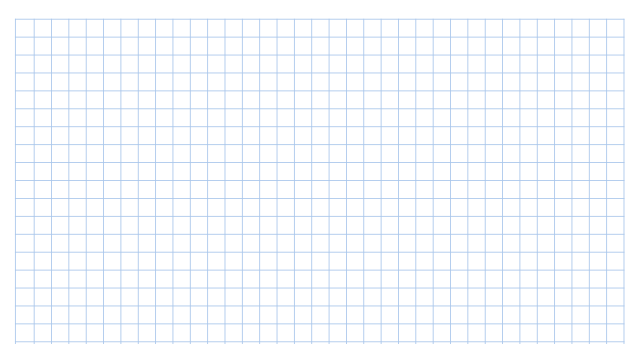
Give the GLSL for this pattern, as a Shadertoy shader.

```glsl
// Lengths are fractions of the canvas height
const vec3 PAPER = vec3(1.0);
const vec3 INK = vec3(0.66, 0.775, 0.92);
const float LINE_WIDTH = 0.00247;
const vec2 PITCH = vec2(0.05043, 0.0521);
const float COLUMNS = 34.0;
const float ROWS = 18.0;
const float LEFT = 0.0447;
const float FIRST_COLUMN = 0.0993;
const float TOP = 0.9442;

// Signed offset to the nearest of the evenly spaced lines 0..last
float nearestLine(float x, float pitch, float last) {
    return x - pitch * clamp(floor(x / pitch + 0.5), 0.0, last);
}

// Share of a pixel-wide interval covered by a band centred on zero
float bandCoverage(float offset, float width, float pixel) {
    float upper = min(offset + 0.5 * pixel, 0.5 * width);
    float lower = max(offset - 0.5 * pixel, -0.5 * width);
    return clamp((upper - lower) / pixel, 0.0, 1.0);
}

// Antialiased band between two limits
float spanCoverage(float x, float start, float end, float pixel) {
    return bandCoverage(x - 0.5 * (start + end), end - start, pixel);
}

void mainImage(out vec4 fragColor, in vec2 fragCoord) {
    float pixel = 1.0 / iResolution.y;
    vec2 p = fragCoord * pixel;
    float right = FIRST_COLUMN + COLUMNS * PITCH.x;
    float margin = 0.5 * LINE_WIDTH;

    // Regular columns plus the slightly wider cell at the left edge
    float columnOffset = nearestLine(p.x - FIRST_COLUMN, PITCH.x, COLUMNS);
    float columns = max(bandCoverage(columnOffset, LINE_WIDTH, pixel),
                        bandCoverage(p.x - LEFT, LINE_WIDTH, pixel));
    columns *= spanCoverage(p.y, -1.0, TOP + margin, pixel);

    // Rows counted down from the top edge
    float rowOffset = nearestLine(TOP - p.y, PITCH.y, ROWS);
    float rows = bandCoverage(rowOffset, LINE_WIDTH, pixel);
    rows *= spanCoverage(p.x, LEFT - margin, right + margin, pixel);

    float ink = 1.0 - (1.0 - columns) * (1.0 - rows);
    fragColor = vec4(mix(PAPER, INK, ink), 1.0);
}
```
